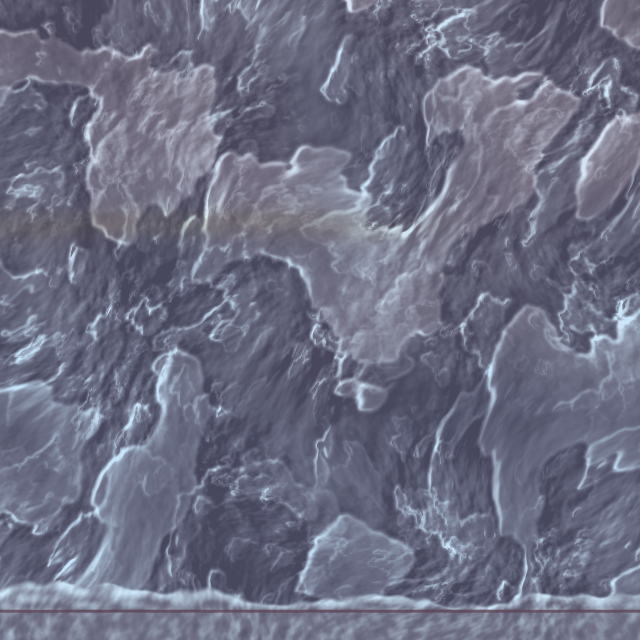
Write a WebGL 1 fragment shader that draws this texture.

```glsl
precision highp float;
// Weathered slate: flaky plates with chalky lit rims over rough, slanted rock,
// standing on a pale crust, a thin dark seam and a grey strip.
// Plates are contours of warped gradient noise; the grain is embossed noise.
uniform vec2 u_resolution;

// Palette
const vec3 SHADOW = vec3(0.265, 0.260, 0.345);
const vec3 BODY = vec3(0.440, 0.445, 0.527);
const vec3 GLEAM = vec3(0.740, 0.825, 0.900);
const vec3 WARM_TINT = vec3(1.05, 0.985, 0.97);
const vec3 COOL_TINT = vec3(0.98, 1.0, 1.01);
const vec3 STAIN_TINT = vec3(1.07, 1.03, 0.90);
const vec3 SEAM = vec3(0.36, 0.26, 0.32);

// Shape and light
const vec2 SLANT = vec2(0.53, 0.85);      // direction the flakes run in
const vec2 LIGHT = vec2(-0.92, 0.39);     // direction towards the light
const vec2 BIG_FREQ = vec2(6.4, 3.9);     // across and along the slant
const vec2 SMALL_FREQ = vec2(13.0, 8.0);
const vec2 CRUMB_FREQ = vec2(29.0, 20.0);
const vec2 GRAIN_FREQ = vec2(32.0, 24.0);
const float BIG_LEVEL = 0.10;
const float SMALL_LEVEL = 0.12;
const float CRUMB_LEVEL = 0.16;
const float BASE_TONE = 0.35;
const float GRAIN_GAIN = 0.62;
const float CRUST_TOP = 0.070;
const float SEAM_Y = 0.045;

vec2 hashGradient(vec2 cell) {
  float angle = 6.2832 * fract(sin(dot(cell, vec2(127.1, 311.7))) * 43758.5453);
  return vec2(cos(angle), sin(angle));
}

float noise(vec2 p) {
  vec2 i = floor(p), f = fract(p);
  vec2 u = f * f * f * (f * (f * 6.0 - 15.0) + 10.0);
  vec2 e = vec2(1.0, 0.0);
  float bottom = mix(dot(hashGradient(i), f),
                     dot(hashGradient(i + e), f - e), u.x);
  float top = mix(dot(hashGradient(i + e.yx), f - e.yx),
                  dot(hashGradient(i + 1.0), f - 1.0), u.x);
  return mix(bottom, top, u.y);
}

float fbm(vec2 p) {
  float sum = 0.0, amplitude = 1.0;
  for (int octave = 0; octave < 4; octave++) {
    sum += amplitude * noise(p);
    p = mat2(1.6, 1.2, -1.2, 1.6) * p + 7.3;
    amplitude *= 0.42;
  }
  return sum;
}

// Coordinates across and along the slant, bent so that flakes vary in direction
vec2 slanted(vec2 p) {
  p += 0.08 * vec2(noise(p * 4.0 + 3.1), noise(p * 4.0 + 19.7));
  return vec2(dot(p, vec2(SLANT.y, -SLANT.x)), dot(p, SLANT));
}

float plateHeight(vec2 p, vec2 freq, float level) {
  return fbm(slanted(p) * freq + freq.yx) - level;
}

// x: inside the plate, y: lit rim, z: shadow outside, w: glow inside the rim
vec4 plates(vec2 p, vec2 freq, float level, float rimWidth) {
  vec2 e = vec2(0.002, 0.0);
  float h = plateHeight(p, freq, level);
  vec2 slope = vec2(plateHeight(p + e, freq, level),
                    plateHeight(p + e.yx, freq, level)) - h;
  slope /= e.x;
  float steepness = max(length(slope), 0.4 * freq.y);
  float d = h / steepness;
  float facing = dot(-slope / steepness, LIGHT);
  float lit = 0.62 + 0.38 * facing;
  float worn = smoothstep(-0.6, 0.3, noise(p * 11.0 + freq));
  float offset = (d - 0.4 * rimWidth) / rimWidth;
  float inside = smoothstep(-rimWidth, rimWidth, d);
  float rim = exp(-offset * offset) * worn * lit;
  float shade = exp(-abs(d) / (3.5 * rimWidth)) * (1.0 - inside);
  float glow = exp(-abs(d) / (4.0 * rimWidth)) * inside * lit;
  return vec4(inside, rim, shade, glow);
}

float grainHeight(vec2 p) {
  return fbm(slanted(p) * GRAIN_FREQ);
}

vec3 toneColor(float tone) {
  tone = clamp(tone, 0.05, 1.1);
  vec3 dark = mix(SHADOW, BODY, min(tone * 2.0, 1.0));
  return mix(dark, GLEAM, max(tone * 2.0 - 1.0, 0.0));
}

void main() {
  vec2 p = gl_FragCoord.xy / u_resolution;

  // Rock: three sizes of flake over embossed grain, calmer on the big plates
  vec4 big = plates(p, BIG_FREQ, BIG_LEVEL, 0.0052);
  vec4 small = plates(p, SMALL_FREQ, SMALL_LEVEL, 0.0044);
  vec4 crumb = plates(p, CRUMB_FREQ, CRUMB_LEVEL, 0.0034);
  float calm = mix(1.0, 0.45, big.x);
  float rough = calm * (0.9 + 1.0 * noise(p * 7.0));
  float emboss = grainHeight(p) - grainHeight(p + LIGHT * 0.006);
  float tone = BASE_TONE + GRAIN_GAIN * rough * emboss;
  tone += 0.34 * noise(p * 4.5 + 40.0) + 0.14 * noise(p * 11.0 + 5.0);
  tone += 0.12 * big.x + 0.06 * small.x * calm + 0.04 * crumb.x * rough;
  tone += 0.52 * big.y + 0.46 * small.y * calm + 0.34 * crumb.y * rough;
  tone += 0.16 * big.w + 0.14 * small.w * calm;
  tone -= 0.20 * big.z + 0.15 * small.z * calm + 0.10 * crumb.z * rough;
  vec3 color = toneColor(tone);

  // Mineral tints: warm upper plates, cool hollows, a faint ochre band
  float warm = smoothstep(0.35, 0.9, p.y + 0.5 * noise(p * 3.0 + 9.0));
  color *= mix(COOL_TINT, WARM_TINT, warm * (0.4 + 0.6 * big.x));
  float band = (p.y - 0.65 - 0.02 * noise(p * 6.0)) / 0.025;
  color *= mix(vec3(1.0), STAIN_TINT, 0.7 * exp(-band * band) * smoothstep(0.8, 0.4, p.x));

  // Pale crust, dark seam and grey strip at the foot
  float crustTop = CRUST_TOP + 0.034 * noise(vec2(p.x * 7.0, 2.5)) + 0.014 * noise(p * 26.0);
  float crust = smoothstep(crustTop + 0.005, crustTop - 0.003, p.y);
  float crustTone = 0.58 + 0.30 * smoothstep(SEAM_Y, crustTop, p.y);
  crustTone += 0.45 * noise(p * vec2(24.0, 60.0)) + 0.5 * emboss;
  color = mix(color, toneColor(crustTone), crust);
  float stripTone = 0.54 + 0.45 * emboss + 0.2 * noise(p * 60.0);
  color = mix(color, toneColor(stripTone), smoothstep(SEAM_Y + 0.002, SEAM_Y - 0.002, p.y));
  color = mix(color, SEAM, 0.75 * smoothstep(0.0035, 0.001, abs(p.y - SEAM_Y)));

  gl_FragColor = vec4(color, 1.0);
}
```
